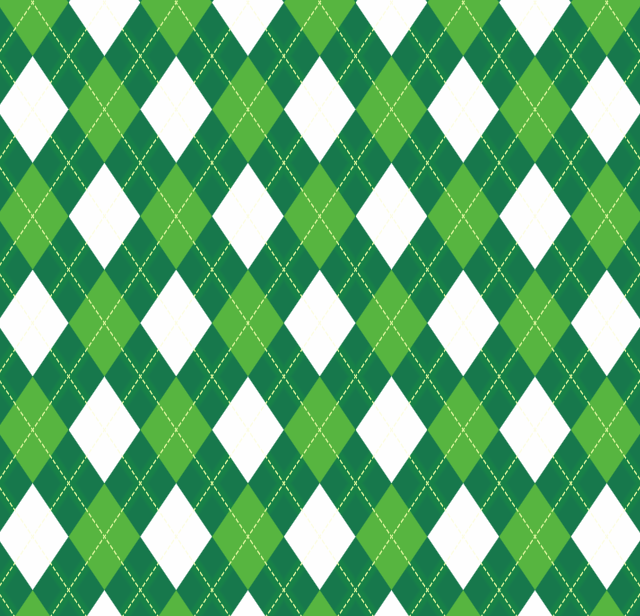
This pattern is drawn by a Shadertoy shader. Its source:

```glsl
// Argyle knit: white and leaf-green diamonds on dark green, crossed by dashed stitches.

const vec2 CELL = vec2(0.1165, 0.1734);     // diamond width and height, in canvas heights
const vec2 ANCHOR = vec2(0.519, 0.649);     // centre of one leaf-green diamond
const float STITCH_HALF_WIDTH = 0.0011;
const float DASHES_PER_CELL = 20.0;
const float DASH_FILL = 0.72;
const float HALO_WIDTH = 0.1;               // in cells

const vec3 DARK_GREEN = vec3(0.09, 0.47, 0.30);
const vec3 WARM_GREEN = vec3(0.09, 0.51, 0.28);
const vec3 LEAF_GREEN = vec3(0.34, 0.71, 0.25);
const vec3 WHITE = vec3(0.995, 0.998, 0.995);
const vec3 THREAD = vec3(0.85, 0.95, 0.60);
const vec3 PALE_THREAD = vec3(0.99, 0.99, 0.89);

// Antialiased coverage of a signed distance
float coverage(float dist, float pixel) {
    return clamp(0.5 - dist / pixel, 0.0, 1.0);
}

// Distance to the nearest integer
float toInteger(float x) {
    return abs(x - round(x));
}

// Dashed diagonal: "across" is whole on the thread, "along" gains 2 per cell
float dashedThread(float across, float along, float slope, float pixel) {
    float line = coverage(toInteger(across) / slope - STITCH_HALF_WIDTH, pixel);
    float period = length(CELL) / DASHES_PER_CELL;
    float dashDist = (toInteger(along * 0.5 * DASHES_PER_CELL) - 0.5 * DASH_FILL) * period;
    return line * coverage(dashDist, pixel);
}

void mainImage(out vec4 fragColor, in vec2 fragCoord) {
    float pixel = 1.0 / iResolution.y;
    vec2 grid = (fragCoord * pixel - ANCHOR) / CELL;
    float slope = length(1.0 / CELL);

    // Alternating diamonds
    vec2 id = round(grid);
    vec2 local = abs(grid - id);
    float diamond = coverage((local.x + local.y - 0.5) / slope, pixel * 1.3);
    float isWhite = mod(id.x + id.y, 2.0);

    // Dark ground, slightly warmer beside the threads
    float rising = grid.x - grid.y;
    float falling = grid.x + grid.y;
    float threadGap = min(toInteger(rising), toInteger(falling));
    float halo = 1.0 - smoothstep(0.6 * HALO_WIDTH, 1.4 * HALO_WIDTH, threadGap);
    vec3 color = mix(DARK_GREEN, WARM_GREEN, halo);
    color = mix(color, mix(LEAF_GREEN, WHITE, isWhite), diamond);

    // Crossing stitches, faint over white
    float stitch = max(dashedThread(rising, falling, slope, pixel),
                       dashedThread(falling, rising, slope, pixel));
    color = mix(color, mix(THREAD, PALE_THREAD, isWhite * diamond), stitch);

    fragColor = vec4(color, 1.0);
}
```
